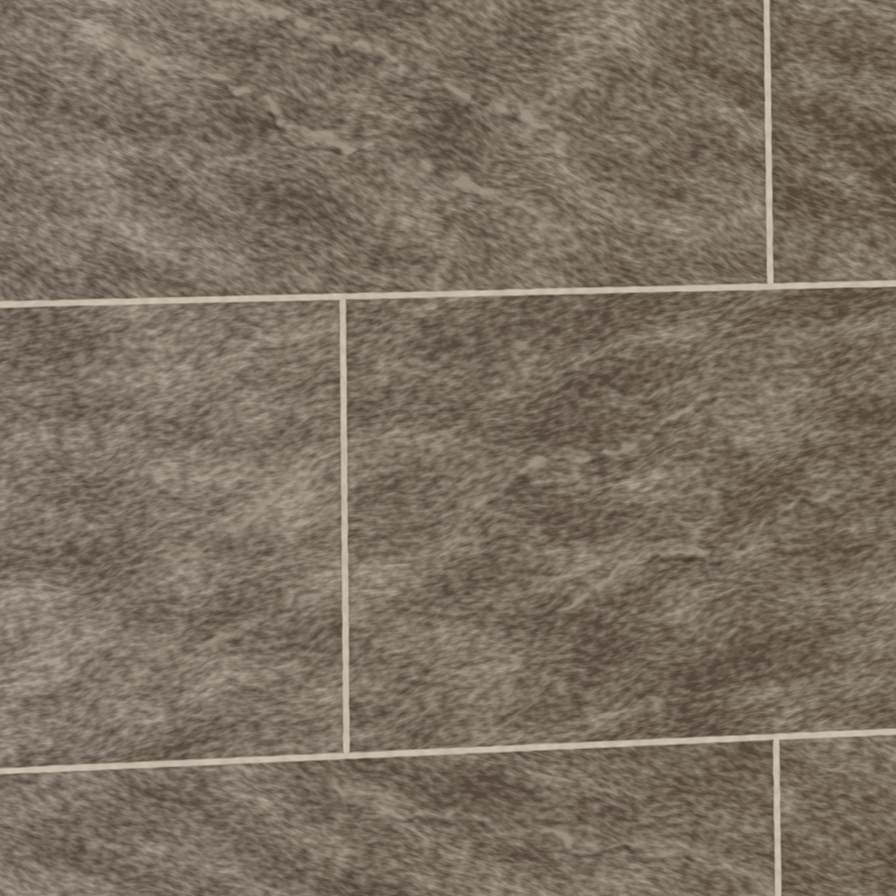
Reproduce this texture procedurally as a WebGL 2 fragment shader.

```glsl
#version 300 es
precision highp float;
// Slate floor tiles in a half-offset running bond with pale grout, seen slightly askew.
// A skewed grid gives tile ids and joints; stretched gradient noise gives each tile
// its own streaky stone, and short bundles of ragged pale veins cross the surface.
uniform vec2 u_resolution;
out vec4 fragColor;

const vec3 STONE_DARK = vec3(0.40, 0.35, 0.30);
const vec3 STONE_LIGHT = vec3(0.58, 0.54, 0.48);
const vec3 VEIN = vec3(0.64, 0.60, 0.53);
const vec3 GROUT = vec3(0.78, 0.74, 0.67);
const float TILE_WIDTH = 0.961;
const float JOINT_X = 0.388;
const float GROUT_HALF = 0.0036;

vec2 hash2(vec2 p) {
  vec3 h = fract(vec3(p.xyx) * vec3(0.1031, 0.1030, 0.0973));
  h += dot(h, h.yzx + 33.33);
  return fract((h.xx + h.yz) * h.zy);
}

float gradientDot(vec2 cell, vec2 offset) {
  float angle = 6.2832 * hash2(cell).x;
  return dot(vec2(cos(angle), sin(angle)), offset);
}

float gradientNoise(vec2 p) {
  vec2 i = floor(p), f = p - i;
  vec2 w = f * f * f * (f * (f * 6.0 - 15.0) + 10.0);
  vec2 e = vec2(1.0, 0.0);
  float low = mix(gradientDot(i, f), gradientDot(i + e, f - e), w.x);
  float high = mix(gradientDot(i + e.yx, f - e.yx), gradientDot(i + 1.0, f - 1.0), w.x);
  return mix(low, high, w.y);
}

float fbm(vec2 p, int octaves) {
  float sum = 0.0, amplitude = 1.0;
  for (int i = 0; i < octaves; i++) {
    sum += amplitude * gradientNoise(p);
    p = p * 2.03 + 17.3;
    amplitude *= 0.5;
  }
  return sum;
}

// Brightness of layered stone whose grain runs along the given angle.
float stoneTone(vec2 p, float angle, vec2 seed) {
  float c = cos(angle), s = sin(angle);
  vec2 q = vec2(c * p.x + s * p.y, c * p.y - s * p.x) + seed * 9.0;
  q.y += 0.012 * gradientNoise(q * 11.0);
  float clouds = fbm(q * vec2(9.0, 22.0), 3);
  float grain = fbm(q * vec2(70.0, 165.0), 2);
  float wisps = pow(1.0 - min(1.0, 2.0 * abs(gradientNoise(q * vec2(5.0, 27.0)))), 8.0);
  wisps *= smoothstep(0.0, 0.45, clouds);
  return 0.4 * gradientNoise(q * vec2(4.0, 9.0)) + 0.6 * clouds + 0.95 * grain + 0.35 * wisps;
}

// Parallel broken veins: x is pale mineral, y is the dark crack beside it.
vec2 veinBundle(vec2 p, vec2 start, vec2 stride, float slope, float halfLength, int count) {
  float wander = 0.035 * gradientNoise(p * 7.0) + 0.014 * fbm(p * 32.0, 2);
  float broken = smoothstep(-0.25, 0.3, fbm(p * vec2(38.0, 55.0), 2));
  vec2 total = vec2(0.0);
  for (int i = 0; i < count; i++) {
    vec2 d = p - start - float(i) * stride;
    float side = (d.y - slope * d.x + wander) * inversesqrt(1.0 + slope * slope);
    float fade = 1.0 - smoothstep(0.6, 1.0, abs(d.x) / halfLength);
    float core = exp(-pow(side / 0.0035, 2.0)) * (0.2 + 0.6 * broken);
    float halo = exp(-pow(side / 0.016, 2.0)) * 0.35 * broken;
    float crack = exp(-pow((side + 0.007) / 0.003, 2.0)) * (1.0 - broken);
    total += fade * vec2(core + halo, crack);
  }
  return total;
}

// Soft-edged grout line from the distance to its centre.
float groutLine(float dist, float halfWidth, float blur) {
  return 1.0 - smoothstep(halfWidth - blur, halfWidth + blur, abs(dist));
}

void main() {
  vec2 uv = gl_FragCoord.xy / u_resolution;
  float pixel = 1.0 / min(u_resolution.x, u_resolution.y);

  // Skewed grid: rows tilt and narrow rightwards, upright joints lean slightly.
  float rowHeight = 0.5208 - 0.0208 * uv.x;
  float rowPos = (uv.y - 0.1393 - 0.0443 * uv.x) / rowHeight;
  float row = floor(rowPos);
  float leanX = uv.x + (0.0043 + 0.01 * uv.x) * uv.y;
  float columnPos = (leanX - JOINT_X) / TILE_WIDTH + 0.5 * mod(row, 2.0);
  vec2 tile = vec2(floor(columnPos), row);
  vec2 seed = hash2(tile + 13.0);

  // Stone: grain direction alternates by row, with a shift of tone per tile.
  float grainAngle = mix(0.2, -0.32, mod(row, 2.0)) + 0.16 * (seed.x - 0.5);
  float tone = 0.41 + stoneTone(uv, grainAngle, seed);
  tone += 0.14 * (seed.y - 0.5) + 0.16 * (0.5 - uv.x);
  vec3 color = mix(STONE_DARK, STONE_LIGHT, clamp(tone, -0.35, 1.4));
  color += vec3(0.006, 0.0, -0.010) * (uv.x - 0.5);

  // Veins: falling in the upper and lower rows, rising in the middle one.
  vec2 veins = veinBundle(uv, vec2(0.37, 0.855), vec2(0.04, 0.085), -0.42, 0.29, 2);
  veins += veinBundle(uv, vec2(0.78, 0.39), vec2(-0.10, 0.11), 0.38, 0.21, 2) * 0.8;
  veins += veinBundle(uv, vec2(0.26, 0.42), vec2(-0.02, -0.13), 0.45, 0.13, 2) * 0.7;
  veins += veinBundle(uv, vec2(0.44, 0.105), vec2(0.28, -0.055), -0.30, 0.16, 2) * 0.8;
  color = mix(color, VEIN, min(veins.x, 0.8));
  color *= 1.0 - 0.22 * min(veins.y, 1.0);

  // Grout: slightly uneven edges, darker towards the stone.
  float ragged = 0.0008 * gradientNoise(uv * 60.0);
  float across = (abs(fract(rowPos + 0.5) - 0.5)) * rowHeight + ragged;
  float upright = (abs(fract(columnPos + 0.5) - 0.5)) * TILE_WIDTH + ragged;
  float joint = min(across, upright);
  float grout = groutLine(joint, GROUT_HALF, max(0.0016, 0.75 * pixel));
  float shadow = groutLine(joint, 0.006, 0.003);
  color *= 1.0 - 0.08 * shadow;
  vec3 groutColor = GROUT * (1.0 + 0.08 * gradientNoise(uv * 90.0));
  fragColor = vec4(mix(color, groutColor, grout), 1.0);
}
```
